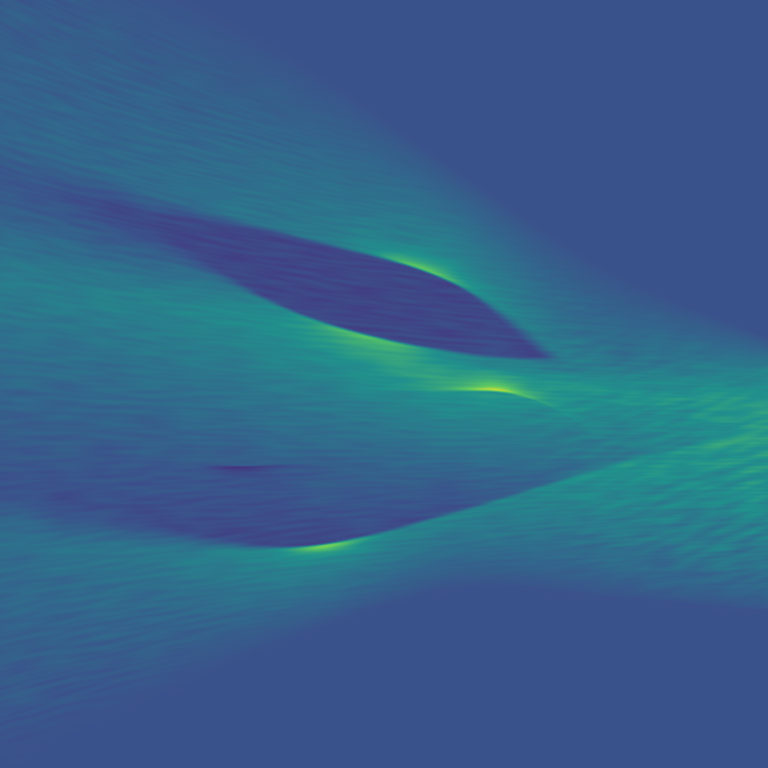
Give the GLSL for this background, as a three.js fragment shader.

```glsl
// Draws folded sheets of light rays with bright caustic edges on a slate blue ground.
varying vec2 vUv;

vec2 hashGradient(vec2 cell) {
  float angle = 6.2832 * fract(sin(dot(cell, vec2(127.1, 311.7))) * 43758.5);
  return vec2(cos(angle), sin(angle));
}

float gradientNoise(vec2 p) {
  vec2 i = floor(p), f = fract(p);
  vec2 u = f * f * f * (f * (f * 6.0 - 15.0) + 10.0);
  vec2 e = vec2(1.0, 0.0);
  float low = mix(dot(hashGradient(i), f), dot(hashGradient(i + e), f - e), u.x);
  float high = mix(dot(hashGradient(i + e.yx), f - e.yx),
                   dot(hashGradient(i + 1.0), f - 1.0), u.x);
  return mix(low, high, u.y);
}

// Catmull-Rom kernel
float kernel(float t) {
  t = abs(t);
  if (t < 1.0) return 1.0 + t * t * (1.5 * t - 2.5);
  if (t < 2.0) return 2.0 + t * (-4.0 + t * (2.5 - 0.5 * t));
  return 0.0;
}

// Smooth curve through six evenly spaced heights
float spline(float x, float a, float b, float c, float d, float e, float f) {
  float s = x * 5.0;
  return kernel(s + 1.0) * (2.0 * a - b) + kernel(s) * a + kernel(s - 1.0) * b
       + kernel(s - 2.0) * c + kernel(s - 3.0) * d + kernel(s - 4.0) * e
       + kernel(s - 5.0) * f + kernel(s - 6.0) * (2.0 * f - e);
}

float bell(float x, float center, float width) {
  float t = (x - center) / width;
  return exp(-t * t);
}

// Glow that decays on the positive side of an edge
float edgeGlow(float dist, float reach) {
  return smoothstep(-0.003, 0.002, dist) * exp(-max(dist, 0.0) / reach);
}

float below(float y, float edge, float soft) {
  return 1.0 - smoothstep(edge - soft, edge + soft, y);
}

vec3 palette(float v) {
  vec3 c = mix(vec3(0.267, 0.005, 0.329), vec3(0.278, 0.180, 0.486), clamp(v * 8.0, 0.0, 1.0));
  c = mix(c, vec3(0.229, 0.322, 0.546), clamp(v * 8.0 - 1.0, 0.0, 1.0));
  c = mix(c, vec3(0.128, 0.567, 0.551), clamp(v * 4.0 - 1.0, 0.0, 1.0));
  c = mix(c, vec3(0.369, 0.789, 0.383), clamp(v * 4.0 - 2.0, 0.0, 1.0));
  return mix(c, vec3(0.993, 0.906, 0.144), clamp(v * 4.0 - 3.0, 0.0, 1.0));
}

void main() {
  float x = vUv.x, y = vUv.y;

  // Sheet boundaries, from top to bottom
  float fanTop = spline(x, 1.15, 1.03, 0.915, 0.775, 0.645, 0.56);
  float lensTop = spline(x, 0.79, 0.735, 0.688, 0.627, 0.48, 0.45);
  float lensBase = spline(x, 0.775, 0.685, 0.587, 0.54, 0.53, 0.52);
  float ridge = spline(x, 0.62, 0.60, 0.565, 0.50, 0.49, 0.465);
  float foldBase = spline(x, 0.33, 0.30, 0.288, 0.335, 0.395, 0.445);
  float fanBase = spline(x, 0.0, 0.09, 0.175, 0.235, 0.222, 0.205);
  float soft = mix(0.04, 0.004, smoothstep(0.0, 0.4, x));

  // Upper fan
  float upperEnd = max(lensTop, lensBase);
  float t = clamp((fanTop - y) / (fanTop - upperEnd), 0.0, 1.0);
  float upper = 0.25 + spline(x, 0.08, 0.11, 0.16, 0.23, 0.14, 0.17) * pow(t, 0.9);

  // Middle sheet: rises to the ridge, then fades into the lower fold
  float rise = smoothstep(lensBase, ridge, y);
  float crest = spline(x, 0.41, 0.44, 0.50, 0.53, 0.50, 0.54);
  float middle = mix(spline(x, 0.27, 0.30, 0.48, 0.42, 0.39, 0.44), crest, rise);
  float fall = clamp((y - foldBase) / max(ridge - foldBase, 0.01), 0.0, 1.0);
  float foldTone = spline(x, 0.235, 0.22, 0.215, 0.25, 0.39, 0.52);
  if (y < ridge) middle = mix(foldTone, crest, pow(fall, 1.15));

  // Lower fan
  t = clamp((y - fanBase) / (foldBase - fanBase), 0.0, 1.0);
  float lower = 0.25 + spline(x, 0.13, 0.17, 0.24, 0.20, 0.25, 0.30)
              * pow(t, mix(1.3, 0.6, x));

  // Stack the sheets
  float lens = mix(0.255, 0.21, smoothstep(0.0, 0.15, x));
  float v = mix(upper, lens, below(y, lensTop, soft + 0.012 * smoothstep(0.58, 0.7, x)));
  v = mix(v, middle, below(y, lensBase, soft));
  v = mix(v, lower, below(y, foldBase, soft));

  // Bright caustics
  v += 0.38 * bell(x, 0.55, 0.055) * edgeGlow(y - lensTop, 0.009);
  v += 0.30 * bell(x, 0.485, 0.075) * edgeGlow(lensBase - y, 0.014);
  v += 0.45 * bell(x, 0.425, 0.045) * edgeGlow(foldBase - y, 0.007);
  float drop = max(x - 0.63, 0.0);
  float hook = 0.492 - 2.8 * drop * drop;
  v += 0.34 * bell(x, 0.645, 0.04) * edgeGlow(y - hook, 0.007);
  v += 0.10 * bell(x, 0.63, 0.10) * edgeGlow(y - hook, 0.025);

  // Dark cusp in the lower fold
  float cusp = 0.392 + 0.8 * (x - 0.315) * (x - 0.315);
  v -= 0.15 * bell(x, 0.315, 0.035) * edgeGlow(cusp - y, 0.004);
  v -= 0.05 * bell(x, 0.34, 0.10) * edgeGlow(cusp - y, 0.025);

  // Fine streaks along the rays, crossed on the right
  float lit = smoothstep(-0.02, 0.16, fanTop - y) * smoothstep(-0.02, 0.08, y - fanBase);
  float across = (y - 0.42) * (1.0 + 0.8 * x);
  float streaks = gradientNoise(vec2(x * 18.0, across * 150.0));
  float crossing = gradientNoise(vec2(x * 24.0, (y - 0.25 * x) * 110.0));
  v += lit * (0.055 * streaks + 0.10 * smoothstep(0.55, 1.0, x) * crossing);

  gl_FragColor = vec4(palette(v), 1.0);
}
```
